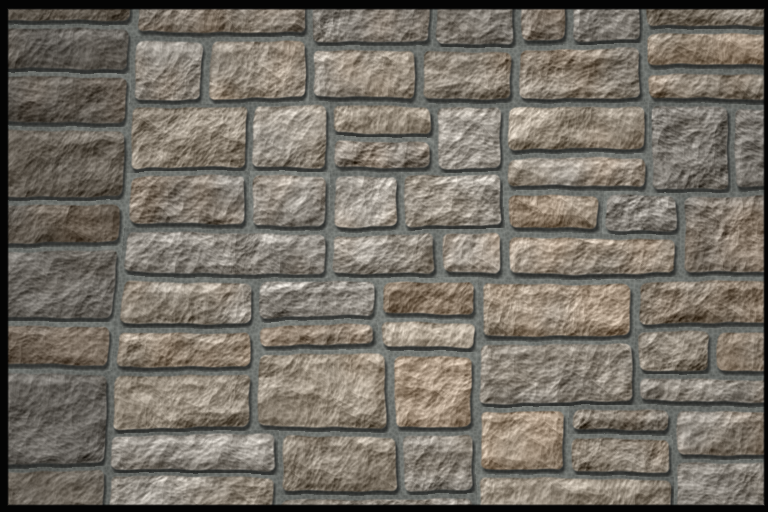
Reproduce this texture procedurally as a WebGL 2 fragment shader.

```glsl
#version 300 es
precision highp float;
// A wall of rough, squared tan stones in grey mortar, with dark corner blocks and a black frame.

uniform vec2 u_resolution;
out vec4 fragColor;

// Lengths are in canvas heights.
const vec2 FRAME_LO = vec2(0.016, 0.014);   // left, bottom
const vec2 FRAME_HI = vec2(0.008, 0.018);   // right, top
const vec2 WALL_LO = vec2(-0.03, -0.04);
const vec2 WALL_HI = vec2(1.56, 1.03);
const float CORNER_X = 0.235;               // where the corner blocks end
const float CORNER_LEAN = 0.06;
const vec2 WALL_AREA = vec2(0.018, 0.050);  // range of stone areas
const vec2 CORNER_AREA = vec2(0.035, 0.062);
const float JOINT = 0.009;                  // half width of the mortar
const float ROUNDING = 0.012;
const float WOBBLE = 0.005;
const float BEVEL = 0.018;
const float BEVEL_HEIGHT = 0.020;
const float CHIP_FREQ = 12.0;
const float LIGHT_STEP = 0.004;
const float LIGHT_GAIN = 0.075;
const vec2 TO_LIGHT = vec2(-0.45, 0.89);
const vec2 SHADOW_SHIFT = vec2(-0.004, 0.008);

const vec3 TAN = vec3(0.560, 0.520, 0.465);
const vec3 GREY = vec3(0.545, 0.525, 0.495);
const vec3 RUST = vec3(0.575, 0.490, 0.405);
const vec3 MORTAR = vec3(0.440, 0.452, 0.435);
const vec3 BLACK = vec3(0.015);
const float CORNER_TONE = 0.74;

vec2 hash2(vec2 p) {
    vec3 q = fract(p.xyx * vec3(0.1031, 0.1030, 0.0973));
    q += dot(q, q.yzx + 33.33);
    return fract((q.xx + q.yz) * q.zy);
}

mat2 rotation(float a) {
    return mat2(cos(a), sin(a), -sin(a), cos(a));
}

// Smooth wandering offsets, about -1 to 1
vec2 layeredSines(vec2 p) {
    vec2 sum = vec2(0.0);
    float amp = 0.5;
    for (int i = 0; i < 4; i++) {
        p = rotation(0.9) * p * 1.9 + 2.3;
        sum += amp * sin(p.yx + 1.6 * sum);
        amp *= 0.62;
    }
    return sum;
}

// Distance to the nearest scattered point
float cellular(vec2 p) {
    vec2 cell = floor(p);
    float best = 4.0;
    for (int y = -1; y <= 1; y++)
        for (int x = -1; x <= 1; x++) {
            vec2 c = cell + vec2(x, y);
            vec2 d = c + hash2(c + 200.0) - p;
            best = min(best, dot(d, d));
        }
    return sqrt(best);
}

// Chiselled scallops at several sizes, all equally steep
float chips(vec2 p) {
    float height = 0.0, freq = CHIP_FREQ;
    for (int i = 0; i < 4; i++) {
        p = rotation(0.7) * p;
        height += cellular(p * freq * vec2(0.75, 1.1)) / freq;
        freq *= 2.1;
    }
    return height;
}

float stoneDistance(vec2 q, vec2 halfSize) {
    vec2 d = abs(q) - halfSize + ROUNDING;
    return length(max(d, 0.0)) + min(max(d.x, d.y), 0.0) - ROUNDING;
}

float relief(vec2 q, vec2 halfSize, vec2 seed) {
    float dome = smoothstep(0.0, BEVEL, -stoneDistance(q, halfSize));
    vec2 face = rotation(seed.x * 1.2 - 0.6) * q + seed * 9.0;
    return BEVEL_HEIGHT * dome + chips(face + 0.012 * layeredSines(face * 9.0));
}

// Cuts the box around p again and again until it is the size of one stone
void splitBox(vec2 p, vec2 areas, inout vec2 lo, inout vec2 hi) {
    for (int i = 0; i < 12; i++) {
        vec2 size = hi - lo;
        vec2 r = hash2(lo * 371.0 + hi * 913.0 + 50.0);
        if (size.x * size.y < mix(areas.x, areas.y, r.x)) break;
        float t = mix(0.38, 0.62, fract(r.x * 7.3 + r.y * 3.1));
        int axis = size.x > size.y * mix(1.6, 2.7, r.y) ? 0 : 1;
        float cut = mix(lo[axis], hi[axis], t);
        if (p[axis] < cut) hi[axis] = cut; else lo[axis] = cut;
    }
}

void main() {
    vec2 uv = gl_FragCoord.xy / u_resolution.y;
    vec2 canvas = vec2(u_resolution.x / u_resolution.y, 1.0);
    float blur = max(0.0025, 1.0 / u_resolution.y);

    // Layout
    vec2 p = uv + WOBBLE * layeredSines(uv * 8.0);
    p.x -= CORNER_LEAN * (uv.y - 0.5) * smoothstep(0.7, 0.2, uv.x);
    bool corner = p.x < CORNER_X;
    vec2 lo = corner ? WALL_LO : vec2(CORNER_X, WALL_LO.y);
    vec2 hi = corner ? vec2(CORNER_X, WALL_HI.y) : WALL_HI;
    splitBox(p, corner ? CORNER_AREA : WALL_AREA, lo, hi);
    vec2 seed = hash2(lo * 517.0 + hi * 233.0 + 90.0);
    vec2 q = p - 0.5 * (lo + hi);
    vec2 halfSize = 0.5 * (hi - lo) - JOINT * mix(0.75, 1.15, seed.y);
    float dist = stoneDistance(q, halfSize);

    // Stone face
    float slope = (relief(q, halfSize, seed)
        - relief(q + TO_LIGHT * LIGHT_STEP, halfSize, seed)) / LIGHT_STEP;
    vec2 stain = layeredSines(uv * 6.0 + seed * 40.0);
    float grain = cellular(uv * 130.0) - 0.5;
    vec3 stone = mix(TAN, GREY, smoothstep(0.2, 0.8, seed.x + 0.3 * stain.x));
    stone = mix(stone, RUST, 0.6 * smoothstep(0.55, 1.1, seed.y + 0.4 * stain.y));
    stone *= 0.92 + 0.18 * fract(seed.x * 5.7 + seed.y) + 0.07 * stain.x;
    stone += LIGHT_GAIN * slope + 0.10 * grain;
    if (corner) stone *= CORNER_TONE;

    // Recessed mortar, shaded below each stone
    float shade = 1.0 - smoothstep(-0.004, 0.005, stoneDistance(q + SHADOW_SHIFT, halfSize));
    vec3 mortar = MORTAR * (1.0 + 0.10 * stain.y) + 0.12 * grain;
    mortar *= 1.0 - 0.55 * shade;

    vec3 color = mix(stone, mortar, smoothstep(-blur, blur, dist));
    vec2 centred = uv / canvas - 0.5;
    color *= 1.04 - 0.35 * dot(centred, centred);

    // Frame
    vec2 inset = min(uv - FRAME_LO, canvas - FRAME_HI - uv);
    color = mix(BLACK, color, smoothstep(-blur, blur, min(inset.x, inset.y)));
    fragColor = vec4(clamp(color, 0.0, 1.0), 1.0);
}
```
